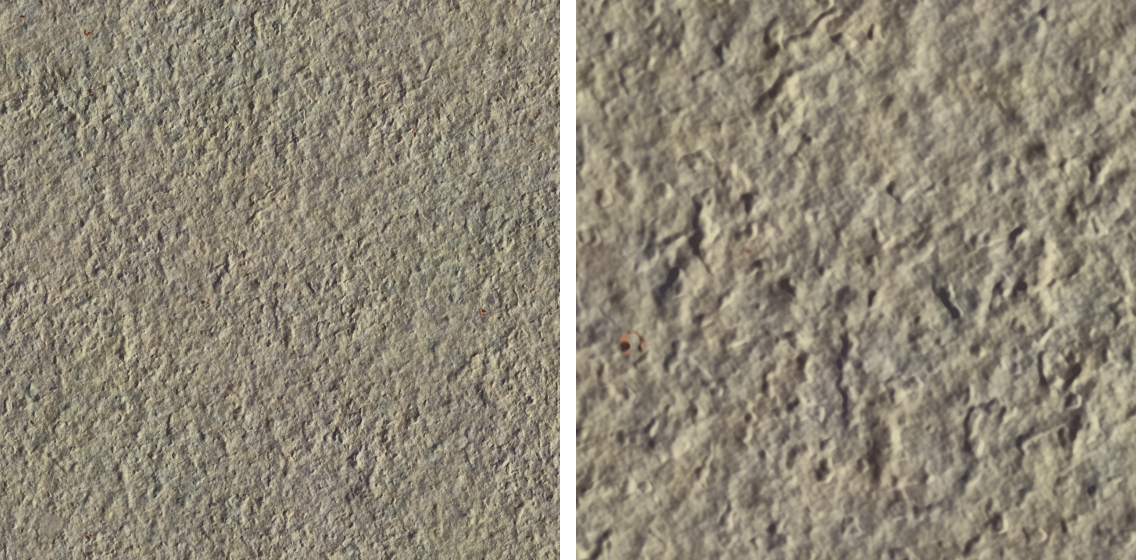
Left: the whole. Right: its middle third, enlarged.
Write a Shadertoy shader that draws this texture.

```glsl
// Weathered grey-beige stone with crumbly pits, ragged cracks and rust specks, lit from the left.

const vec2 LIGHT_DIR = vec2(-0.97, 0.24);
const vec3 SHADOW = vec3(0.305, 0.277, 0.265);
const vec3 SUNLIT = vec3(0.75, 0.72, 0.615);
const vec3 RUST_DARK = vec3(0.22, 0.13, 0.11);
const vec3 RUST_LIGHT = vec3(0.70, 0.48, 0.35);

vec3 hash3(vec2 cell) {
    vec3 q = fract(cell.xyx * vec3(0.1031, 0.1030, 0.0973));
    q += dot(q, q.yxz + 33.33);
    return fract((q.xxy + q.yzz) * q.zyx);
}

float cornerSlope(vec2 cell, vec2 offset) {
    float angle = 6.2832 * hash3(cell + 57.0).x;
    return dot(vec2(cos(angle), sin(angle)), offset);
}

// Gradient noise, roughly -0.7 to 0.7
float gradientNoise(vec2 p) {
    vec2 i = floor(p), f = p - i;
    vec2 u = f * f * f * (f * (f * 6.0 - 15.0) + 10.0);
    vec2 e = vec2(1.0, 0.0);
    float low = mix(cornerSlope(i, f), cornerSlope(i + e.xy, f - e.xy), u.x);
    float high = mix(cornerSlope(i + e.yx, f - e.yx), cornerSlope(i + e.xx, f - e.xx), u.x);
    return mix(low, high, u.y);
}

// Soft discs in randomly chosen grid cells; radius and softness in canvas units
float scatter(vec2 p, float grid, float chance, float radius, float softness, float seed) {
    vec2 cell = floor(p * grid);
    vec3 rnd = hash3(cell + seed);
    vec2 centre = (cell + 0.3 + 0.4 * rnd.xy) / grid;
    float dist = length(p - centre);
    float size = radius * (0.6 + 0.4 * rnd.x);
    return step(rnd.z, chance) * (1.0 - smoothstep(size - softness, size + softness, dist));
}

// Crumbly relief: each octave is given by its slope, so its height is slope / frequency
float grainHeight(vec2 p) {
    float height = 0.0, frequency = 21.0;
    for (int i = 0; i < 5; i++) {
        float octave = float(i);
        float slope = 0.22 + 0.17 * octave - 0.038 * octave * octave;
        float n = gradientNoise(p * frequency + octave * 17.3);
        height += slope * (n - 0.7 * n * n) / frequency;
        p = mat2(0.8, 0.6, -0.6, 0.8) * p;
        frequency *= 1.95;
    }
    return height;
}

// Clustered ragged hollows of one size, 0 to 1
float pits(vec2 p, float frequency) {
    float cluster = gradientNoise(p * 5.0 + frequency);
    float n = gradientNoise(p * frequency) + 0.35 * gradientNoise(p * frequency * 2.3 + 7.0);
    return smoothstep(0.16, 0.66, n + 0.3 * cluster);
}

// Broken ragged grooves running from lower left to upper right
float cracks(vec2 p) {
    vec2 q = vec2(0.83 * p.x - 0.56 * p.y, 0.56 * p.x + 0.83 * p.y);
    float line = gradientNoise(q * vec2(2.8, 0.9) + 4.7);
    line += 0.10 * gradientNoise(p * 11.0) + 0.07 * gradientNoise(p * 38.0);
    line += 0.03 * gradientNoise(p * 90.0);
    float presence = smoothstep(0.0, 0.25, gradientNoise(p * 4.3 + 21.0));
    presence *= smoothstep(-0.2, 0.15, gradientNoise(p * 24.0 + 2.0));
    return presence * (1.0 - smoothstep(0.0, 0.03, abs(line)));
}

float flatPatch(vec2 p) {
    vec2 warp = vec2(gradientNoise(p * 26.0), gradientNoise(p * 26.0 + 9.0));
    return scatter(p + 0.014 * warp, 5.0, 0.12, 0.027, 0.004, 11.0);
}

float stoneHeight(vec2 p) {
    float holes = 0.0100 * pits(p, 34.0) + 0.0062 * pits(p + 3.1, 68.0);
    float roughness = 1.0 + 0.6 * gradientNoise(p * 7.0 + 31.0);
    float height = roughness * (grainHeight(p) - holes) - 0.006 * cracks(p);
    return height * (1.0 - 0.85 * flatPatch(p));
}

float stoneTone(vec2 p) {
    float reach = 0.0018;
    float facing = (stoneHeight(p) - stoneHeight(p + LIGHT_DIR * reach)) / reach;
    float tone = 0.56 + 0.50 * facing / (1.0 + 0.35 * abs(facing));
    tone -= 0.13 * pits(p, 34.0) + 0.13 * pits(p + 3.1, 68.0) + 0.10 * cracks(p);
    tone += 0.12 * gradientNoise(p * 6.0 + 40.0) + 0.14 * gradientNoise(p * 48.0 + 14.0);
    tone += 0.20 * gradientNoise(p * 105.0 + 8.0) + 0.16 * gradientNoise(p * 210.0 + 3.0);
    tone -= 0.32 * scatter(p + 0.012 * gradientNoise(p * 30.0), 4.0, 0.16, 0.02, 0.014, 71.0);
    return clamp(tone, -0.15, 1.2);
}

// Slow drift between ochre, mauve and cool grey
vec3 mineralTint(vec2 p) {
    float warmth = 0.6 * gradientNoise(p * 4.0 + 63.0) + gradientNoise(p * 30.0 + 5.0);
    float mauve = gradientNoise(p * 3.0 + 88.0) + 0.6 * gradientNoise(p * 17.0);
    return warmth * vec3(0.024, 0.002, -0.028) + mauve * vec3(0.010, -0.008, 0.008);
}

vec3 addRust(vec3 stone, vec2 p) {
    float grain = gradientNoise(p * 190.0);
    float clump = scatter(p, 10.0, 0.10, 0.0075, 0.003, 29.0);
    float speck = scatter(p, 24.0, 0.06, 0.003, 0.0015, 47.0);
    float cover = clump * smoothstep(-0.15, 0.15, gradientNoise(p * 140.0 + 6.0)) + 0.5 * speck;
    vec3 rust = mix(RUST_DARK, RUST_LIGHT, smoothstep(-0.3, 0.3, grain));
    return mix(stone, rust, clamp(cover, 0.0, 0.85));
}

void mainImage(out vec4 fragColor, in vec2 fragCoord) {
    vec2 p = fragCoord / iResolution.y;
    vec3 stone = mix(SHADOW, SUNLIT, stoneTone(p)) + mineralTint(p);
    fragColor = vec4(addRust(stone, p), 1.0);
}
```
